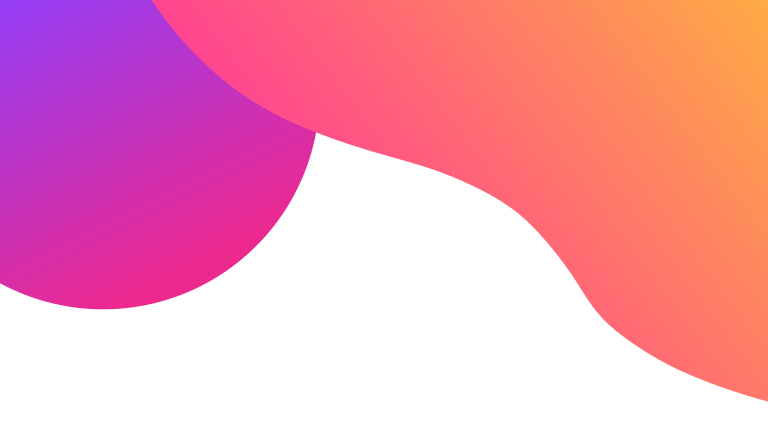
Give the GLSL for this background, as a Shadertoy shader.

```glsl
// A white canvas with a violet-to-magenta disc at the upper left, overlapped by
// a pink-to-orange wave that fills the upper right. The wave's lower edge is a
// cubic Hermite spline; both shapes carry a linear gradient and smooth edges.

// Lengths are in canvas heights, measured from the top left corner, y downward.
const vec3 PAPER = vec3(1.0);

const vec2  DISC_CENTER = vec2(0.241, 0.2165);
const float DISC_RADIUS = 0.5062;
const vec3  DISC_VIOLET = vec3(0.575, 0.24, 0.965);
const vec3  DISC_MAGENTA = vec3(0.93, 0.16, 0.56);
const vec2  DISC_AXIS = vec2(0.45, 0.893);
const vec2  DISC_RANGE = vec2(0.0, 0.77);

const vec3  WAVE_PINK = vec3(1.0, 0.27, 0.56);
const vec3  WAVE_ORANGE = vec3(1.0, 0.67, 0.27);
const vec2  WAVE_AXIS = vec2(0.8, -0.6);
const vec2  WAVE_RANGE = vec2(0.284, 1.434);

// Knots of the wave's edge: x, y, slope
const int KNOT_COUNT = 12;
const vec3 KNOTS[KNOT_COUNT] = vec3[KNOT_COUNT](
    vec3(0.354, 0.0, 1.5),     vec3(0.513, 0.1795, 0.85),
    vec3(0.739, 0.3095, 0.39), vec3(0.895, 0.3613, 0.29),
    vec3(1.063, 0.4156, 0.43), vec3(1.1935, 0.4855, 0.71),
    vec3(1.27, 0.557, 1.13),   vec3(1.329, 0.632, 1.42),
    vec3(1.3916, 0.725, 1.25), vec3(1.4685, 0.795, 0.72),
    vec3(1.608, 0.874, 0.43),  vec3(1.79, 0.937, 0.27));

// Height (x) and slope (y) of the Hermite segment from knot a to knot b
vec2 hermite(vec3 a, vec3 b, float x) {
    float width = b.x - a.x;
    float t = (x - a.x) / width;
    float rise = b.y - a.y;
    float m0 = a.z * width;
    float m1 = b.z * width;
    float c2 = 3.0 * rise - 2.0 * m0 - m1;
    float c3 = m0 + m1 - 2.0 * rise;
    float y = a.y + t * (m0 + t * (c2 + t * c3));
    float slope = (m0 + t * (2.0 * c2 + 3.0 * t * c3)) / width;
    return vec2(y, slope);
}

// Wave edge, extended in straight lines beyond the end knots
vec2 waveEdge(float x) {
    vec3 first = KNOTS[0];
    vec3 last = KNOTS[KNOT_COUNT - 1];
    if (x < first.x) return vec2(first.y + first.z * (x - first.x), first.z);
    for (int i = 1; i < KNOT_COUNT; i++) {
        if (x < KNOTS[i].x) return hermite(KNOTS[i - 1], KNOTS[i], x);
    }
    return vec2(last.y + last.z * (x - last.x), last.z);
}

// Approximate signed distance, negative above the edge
float waveDistance(vec2 p) {
    vec2 edge = waveEdge(p.x);
    return (p.y - edge.x) / sqrt(1.0 + edge.y * edge.y);
}

vec3 linearGradient(vec2 p, vec2 axis, vec2 range, vec3 from, vec3 to) {
    float t = (dot(p, axis) - range.x) / (range.y - range.x);
    return mix(from, to, clamp(t, 0.0, 1.0));
}

// Smooth coverage of a shape across one pixel
float coverage(float dist) {
    return clamp(0.5 - dist * iResolution.y, 0.0, 1.0);
}

void mainImage(out vec4 fragColor, in vec2 fragCoord) {
    vec2 p = vec2(fragCoord.x, iResolution.y - fragCoord.y) / iResolution.y;

    vec3 discColor = linearGradient(p, DISC_AXIS, DISC_RANGE, DISC_VIOLET, DISC_MAGENTA);
    vec3 waveColor = linearGradient(p, WAVE_AXIS, WAVE_RANGE, WAVE_PINK, WAVE_ORANGE);

    // Layers from back to front
    vec3 color = PAPER;
    color = mix(color, discColor, coverage(length(p - DISC_CENTER) - DISC_RADIUS));
    color = mix(color, waveColor, coverage(waveDistance(p)));
    fragColor = vec4(color, 1.0);
}
```
